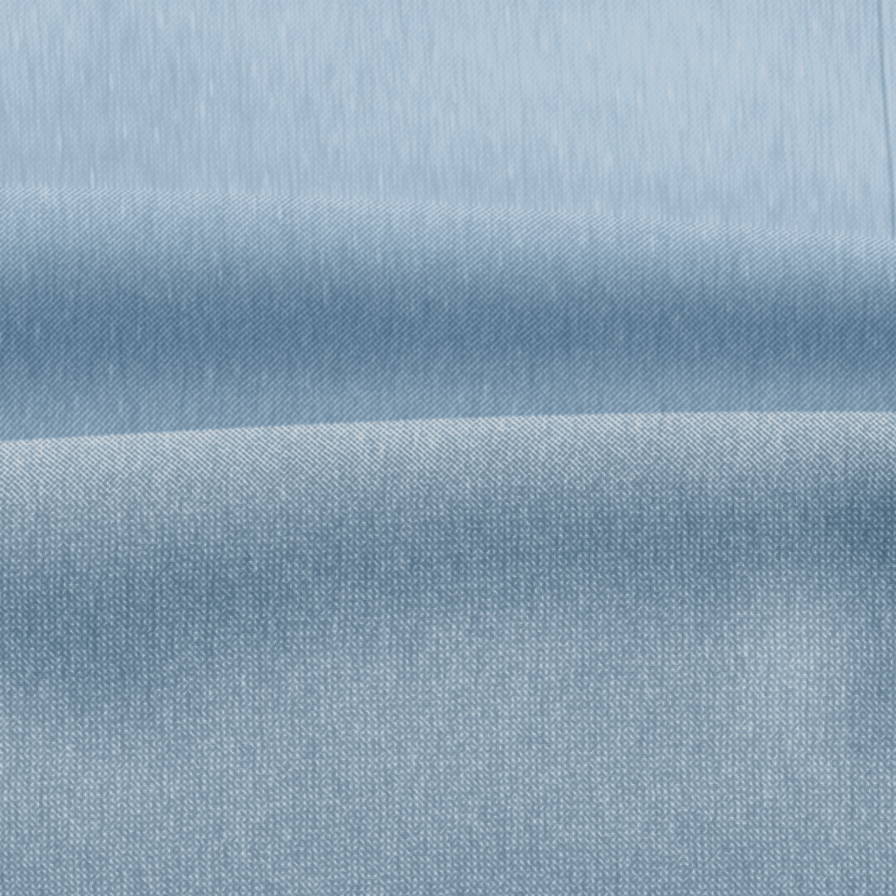
Write a Shadertoy shader that draws this texture.

```glsl
// Draws softly lit pale blue woven cloth with two horizontal folds and a hem.

const float PI = 3.14159265;
const vec2 THREADS = vec2(272.0, 264.0);

vec2 hash2(vec2 p) {
    vec3 q = fract(vec3(p.xyx) * vec3(0.1031, 0.1030, 0.0973));
    q += dot(q, q.yzx + 33.33);
    return fract((q.xx + q.yz) * q.zy);
}

// Cellular noise: distance to the nearest scattered point
float cellular(vec2 p) {
    vec2 cell = floor(p), local = fract(p);
    float nearest = 2.0;
    for (int y = -1; y <= 1; y++)
    for (int x = -1; x <= 1; x++) {
        vec2 offset = vec2(x, y);
        nearest = min(nearest, length(offset + hash2(cell + offset) - local));
    }
    return nearest;
}

// Layered sines for broad, uneven tone
float mottle(vec2 p) {
    float sum = 0.0, gain = 0.5;
    for (int i = 0; i < 4; i++) {
        sum += gain * sin(p.x + 1.7 * sin(p.y)) * cos(p.y + 1.3 * sin(0.7 * p.x));
        p = mat2(1.6, 1.1, -1.1, 1.6) * p + 2.3;
        gain *= 0.55;
    }
    return sum;
}

float bell(float x, float width) {
    return exp(-x * x / (width * width));
}

float blob(vec2 p, vec2 center, vec2 radius) {
    vec2 d = (p - center) / radius;
    return exp(-dot(d, d));
}

float upperFold(float x) { return 0.792 - 0.059 * pow(max(x, 0.0), 1.6); }
float lowerFold(float x) { return 0.507 + 0.033 * sin(1.75 * x); }

// Plain weave: slant favours one diagonal, grid adds upright and level yarns
float weave(vec2 p, float depth, float crowding, float slant, float grid) {
    float row = depth + crowding * (1.0 - exp(-depth / 0.035));
    vec2 thread = vec2(p.x + 0.0012 * sin(p.y * 23.0 + p.x * 5.0), row) * THREADS;
    thread += 0.2 * vec2(sin(thread.y * 0.31), sin(thread.x * 0.37));
    float rising = cos(PI * (thread.x + thread.y));
    float falling = cos(PI * (thread.x - thread.y));
    float checks = mix(rising, falling, 0.5 + 0.5 * slant);
    float yarns = 0.6 * cos(PI * thread.x) + 0.4 * cos(PI * thread.y);
    float uneven = hash2(floor(thread)).x - 0.5;
    return mix(checks, yarns, grid) * (1.0 + 0.6 * uneven) + 0.75 * uneven;
}

// Pale vertical fibres plus rare short slubs
float fibres(vec2 p) {
    float fine = 0.45 - cellular(p * vec2(210.0, 24.0));
    float broad = 0.45 - cellular(p * vec2(75.0, 7.0) + 17.0);
    float slub = smoothstep(0.13, 0.02, cellular(p * vec2(34.0, 9.0) + 41.0));
    return 0.17 * fine + 0.07 * broad + 0.14 * slub;
}

float backTone(vec2 p, float height) {
    float tone = 0.93 + 0.06 * mottle(p * vec2(9.0, 7.0));
    tone -= 0.10 * blob(p, vec2(0.12, 0.88), vec2(0.25, 0.07));
    tone += 0.06 * blob(p, vec2(0.65, 0.93), vec2(0.3, 0.08));
    return tone - 0.08 * bell(height - 0.02, 0.03);
}

// Across runs from 0 at the upper fold to 1 at the lower fold
float middleTone(vec2 p, float depth, float across) {
    float tone = mix(0.83, 0.20, smoothstep(0.0, 0.56, across));
    tone += 0.29 * smoothstep(0.60, 0.97, across);
    tone += 0.08 * bell(depth, 0.015);
    return tone + 0.04 * mottle(p * vec2(8.0, 5.0) + 3.0);
}

float frontTone(vec2 p, float depth) {
    float bandY = mix(0.32, 0.40, smoothstep(0.0, 0.7, p.x));
    float tone = 0.59 + 0.36 * exp(-depth / 0.045);
    tone -= 0.33 * bell(p.y - bandY, 0.085);
    tone -= 0.16 * blob(p, vec2(0.12, 0.23), vec2(0.13, 0.06));
    tone += 0.17 * blob(p, vec2(0.89, 0.29), vec2(0.07, 0.12));
    tone -= 0.16 * blob(p, vec2(0.98, 0.43), vec2(0.09, 0.07));
    tone -= 0.18 * blob(p, vec2(0.99, 0.23), vec2(0.06, 0.10));
    tone -= 0.09 * smoothstep(0.15, 0.0, p.y);
    return tone + 0.05 * mottle(p * 8.0 + 6.0);
}

void mainImage(out vec4 fragColor, in vec2 fragCoord) {
    vec2 p = fragCoord / iResolution.xy;
    float upperDepth = upperFold(p.x) - p.y;
    float lowerDepth = lowerFold(p.x) - p.y;
    float across = upperDepth / (upperDepth - lowerDepth);
    float middleMask = smoothstep(-0.007, 0.005, upperDepth);
    float frontMask = smoothstep(-0.003, 0.002, lowerDepth);

    // Shade the three layers, with weave focus increasing toward the front
    float back = backTone(p, -upperDepth) + 0.06 * weave(p, p.y, 0.0, 0.3, 0.3);
    float middle = middleTone(p, upperDepth, across)
        + 0.17 * weave(p, max(upperDepth, 0.0), 0.014, -0.45, 0.0);
    float grid = 0.45 * smoothstep(0.02, 0.12, lowerDepth);
    float front = frontTone(p, lowerDepth)
        + 0.36 * weave(p, max(lowerDepth, 0.0), 0.010, 0.3, grid);

    // Stitched hem behind the upper fold
    float hemX = p.x - mix(0.997, 0.982, smoothstep(0.73, 1.0, p.y));
    back += 0.09 * bell(hemX - 0.005, 0.004) - 0.28 * bell(hemX, 0.003);

    float tone = mix(mix(back, middle, middleMask), front, frontMask);
    tone += fibres(p + vec2(0.008 * sin(p.y * 7.0), 0.0));

    // Blue yarn in the hollows, greyer white yarn on the crests
    vec3 shadowBlue = vec3(0.305, 0.435, 0.540);
    vec3 paleBlue = vec3(0.700, 0.780, 0.842);
    vec3 whiteYarn = vec3(0.805, 0.825, 0.850);
    vec3 color = mix(shadowBlue, paleBlue, clamp(tone, -0.2, 1.0));
    color = mix(color, whiteYarn, smoothstep(0.95, 1.35, tone));
    color += vec3(0.018, 0.0, -0.018) * frontMask;
    fragColor = vec4(color, 1.0);
}
```
